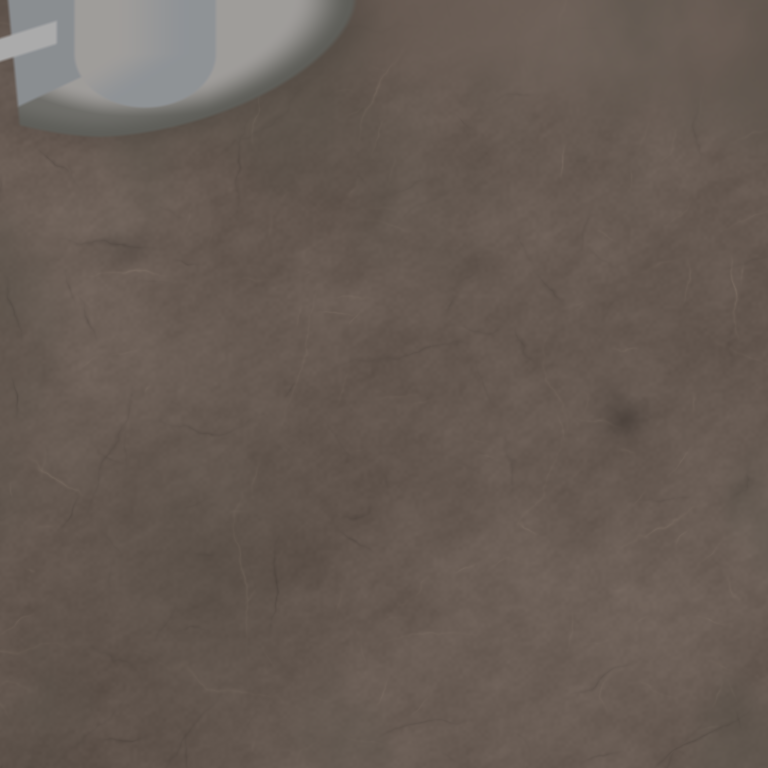
Reproduce this texture procedurally as a WebGL 1 fragment shader.

```glsl
precision highp float;
// Worn brown leathery ground with soft stains, faint creases and pale scratches,
// built from layered value noise and scattered strokes, and a smooth grey
// moulded object, shaped by distance-like fields, in the upper left corner.
uniform vec2 u_resolution;

float hash(vec2 p) {
  vec3 q = fract(p.xyx * vec3(0.1031, 0.1030, 0.0973));
  q += dot(q, q.yzx + 33.33);
  return fract((q.x + q.y) * q.z);
}

float noise(vec2 p) {
  vec2 cell = floor(p), f = fract(p);
  f = f * f * (3.0 - 2.0 * f);
  float low = mix(hash(cell), hash(cell + vec2(1.0, 0.0)), f.x);
  float high = mix(hash(cell + vec2(0.0, 1.0)), hash(cell + 1.0), f.x);
  return mix(low, high, f.y);
}

float fbm(vec2 p) {
  float sum = 0.0, weight = 0.5;
  for (int i = 0; i < 5; i++) {
    sum += weight * noise(p);
    p = mat2(1.6, 1.2, -1.2, 1.6) * p + 17.3;
    weight *= 0.5;
  }
  return sum / 0.97;
}

// Coverage below an edge, softened by a width
float below(float value, float edge, float soft) {
  return 1.0 - smoothstep(edge - soft, edge + soft, value);
}

// Tapered strokes scattered over a grid, at angles spread around a lean
float strokes(vec2 p, float cells, float width, float lean, float seed) {
  vec2 g = p * cells, home = floor(g);
  float cover = 0.0;
  for (int j = -1; j <= 1; j++) {
    for (int i = -1; i <= 1; i++) {
      vec2 id = home + vec2(float(i), float(j));
      vec2 key = id + seed;
      vec2 middle = id + vec2(hash(key + 3.1), hash(key + 7.7));
      float angle = lean + 2.4 * (hash(key + 11.9) - 0.5);
      vec2 along = vec2(cos(angle), sin(angle));
      float reach = mix(0.15, 0.6, hash(key + 19.3));
      vec2 d = g - middle;
      float t = clamp(dot(d, along), -reach, reach);
      float taper = 1.0 - abs(t) / reach;
      float line = 2.0 * below(length(d - along * t), 0.0, width * cells);
      cover = max(cover, line * taper * hash(key + 29.0));
    }
  }
  return cover;
}

float stain(vec2 p, vec2 middle, vec2 size) {
  vec2 d = (p - middle) / size;
  return exp(-dot(d, d));
}

vec3 ground(vec2 p) {
  vec3 darkBrown = vec3(0.342, 0.296, 0.266);
  vec3 lightBrown = vec3(0.447, 0.395, 0.362);
  vec3 mossShade = vec3(0.335, 0.312, 0.278);
  vec2 warp = vec2(fbm(p * 11.0 + 4.0), fbm(p * 11.0 + 41.0)) - 0.5;
  vec2 bent = p + 0.06 * warp;
  vec2 slant = vec2(0.85 * p.x + 0.5 * p.y, 0.85 * p.y - 0.5 * p.x);

  // The far upper right is out of focus
  float focus = 1.0 - 0.85 * smoothstep(-0.06, 0.06, p.y + 0.16 * p.x - 0.99);
  float broad = fbm(slant * vec2(2.6, 4.2) + 8.0) - 0.5;
  float cloudy = fbm(bent * 15.0 + 23.0) - 0.5;
  float flecks = fbm(slant * vec2(36.0, 52.0) + 71.0) - 0.5;
  float fibre = noise(slant * vec2(60.0, 150.0)) - 0.5;
  float grain = noise(p * 210.0) - 0.5;
  float tone = 0.58 + 0.95 * broad;
  tone += focus * (0.55 * cloudy + 0.34 * flecks + 0.13 * fibre + 0.15 * grain);
  vec3 color = mix(darkBrown, lightBrown, clamp(tone, -0.1, 1.1));

  // Soft greenish stains and two compact dark spots
  float moss = smoothstep(0.52, 0.8, fbm(p * vec2(5.0, 3.5) + 61.0));
  moss += 0.5 * stain(bent, vec2(0.26, 0.27), vec2(0.12, 0.2));
  color = mix(color, mossShade, 0.45 * min(moss, 1.0));
  float spots = stain(bent, vec2(0.795, 0.465), vec2(0.03, 0.024));
  spots += 0.6 * stain(bent, vec2(0.16, 0.675), vec2(0.03, 0.024));
  color *= 1.0 - 0.19 * spots;

  // Dark creases and pale scratches, gathered in patches
  float patches = smoothstep(0.35, 0.7, noise(p * 6.0 + 13.0));
  float dark = 0.85 * strokes(bent, 5.0, 0.006, 0.5, 31.0);
  dark += patches * strokes(bent, 13.0, 0.005, 2.2, 57.0);
  float pale = strokes(bent + 0.3, 4.5, 0.0045, 2.3, 83.0);
  pale += 0.6 * (1.0 - patches) * strokes(bent, 15.0, 0.004, 0.7, 19.0);
  color *= 1.0 - 0.13 * focus * min(dark, 1.0);
  return color + vec3(0.058, 0.053, 0.045) * focus * min(pale, 1.0);
}

// Adds the object; q runs down from the upper left corner
vec3 addObject(vec3 color, vec2 q) {
  vec3 underside = vec3(0.37, 0.37, 0.35), shell = vec3(0.625, 0.615, 0.605);
  vec3 coolFace = vec3(0.54, 0.555, 0.57), brightFace = vec3(0.67);
  vec2 d = abs(q - vec2(0.13, 0.0)) / vec2(0.332, 0.178);
  float dome = pow(d.x, 1.7) + pow(d.y, 1.7);
  float leftEdge = 0.0104 + 0.094 * q.y;
  float body = below(dome, 1.0, 0.025) * below(leftEdge, q.x, 0.003);
  float lit = smoothstep(0.98, 0.62, dome + 0.9 * max(0.27 - q.x, 0.0));
  vec3 paint = mix(underside, shell, max(lit, 0.25 * below(dome, 0.85, 0.15)));

  // Flat left face, then the rounded middle barrel
  float face = below(q.y + 0.47 * q.x, 0.15, 0.003) * below(q.x, 0.12, 0.003);
  paint = mix(paint, coolFace, face);
  vec2 b = vec2(q.x - 0.189, max(q.y - 0.07, 0.0)) / vec2(0.092, 0.07);
  float shade = smoothstep(-0.5, 0.7, b.x + 1.2 * b.y);
  vec3 barrel = mix(shell, coolFace + 0.02, shade);
  paint = mix(paint, barrel, below(length(b), 1.0, 0.035));

  color *= 1.0 - 0.08 * below(dome, 1.12, 0.15);
  color = mix(color, paint, body);
  float bar = below(abs(q.y - 0.065 + 0.31 * q.x), 0.015, 0.003);
  return mix(color, brightFace, bar * below(q.x, 0.074, 0.003));
}

void main() {
  vec2 p = gl_FragCoord.xy / u_resolution;
  vec3 color = addObject(ground(p), vec2(p.x, 1.0 - p.y));
  gl_FragColor = vec4(color, 1.0);
}
```
